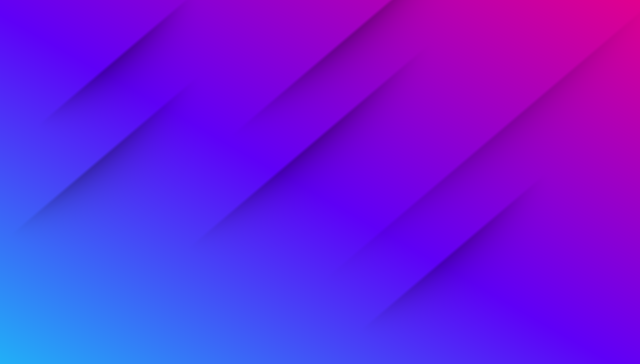
A WebGL 2 fragment shader for this background:

```glsl
#version 300 es
precision highp float;
// Diagonal cyan-violet-magenta gradient with soft shadows under slanted folds.

uniform vec2 u_resolution;
out vec4 fragColor;

// Shade cast to the lower right of a slanted edge, tapering at both ends.
float foldShadow(vec2 p, vec2 center, float halfLength) {
    vec2 along = normalize(vec2(1.0, 0.85));
    vec2 across = vec2(along.y, -along.x);
    vec2 q = vec2(dot(p - center, along), dot(p - center, across));
    float t = q.x / halfLength;
    float taper = max(1.0 - t * t, 0.0);
    float falloff = exp(-max(q.y, 0.0) / (0.02 + 0.025 * taper));
    return smoothstep(-0.006, 0.006, q.y) * falloff * pow(taper, 1.5);
}

// Three-stop gradient from the lower left to the upper right corner.
vec3 backdrop(vec2 uv) {
    vec3 cyan = vec3(0.13, 0.69, 0.97);
    vec3 violet = vec3(0.37, 0.0, 0.97);
    vec3 magenta = vec3(0.88, 0.0, 0.56);
    float s = 0.5 * (uv.x + uv.y);
    vec3 color = mix(cyan, violet, clamp(s / 0.48, 0.0, 1.0));
    return mix(color, magenta, clamp((s - 0.48) / 0.52, 0.0, 1.0));
}

void main() {
    vec2 uv = gl_FragCoord.xy / u_resolution;
    // Height is one unit; x is scaled to keep the layout filling the canvas.
    vec2 p = uv * vec2(1.753, 1.0);

    // Each fold: center, half length, shadow strength.
    vec4 folds[6] = vec4[6](
        vec4(0.320, 0.838, 0.29, 0.36),
        vec4(0.947, 0.893, 0.42, 0.32),
        vec4(0.285, 0.571, 0.345, 0.33),
        vec4(0.845, 0.597, 0.44, 0.36),
        vec4(1.347, 0.621, 0.62, 0.20),
        vec4(1.240, 0.306, 0.34, 0.30)
    );

    vec3 color = backdrop(uv);
    for (int i = 0; i < 6; i++) {
        vec4 fold = folds[i];
        color *= 1.0 - fold.w * foldShadow(p, fold.xy, fold.z);
    }
    fragColor = vec4(color, 1.0);
}
```
